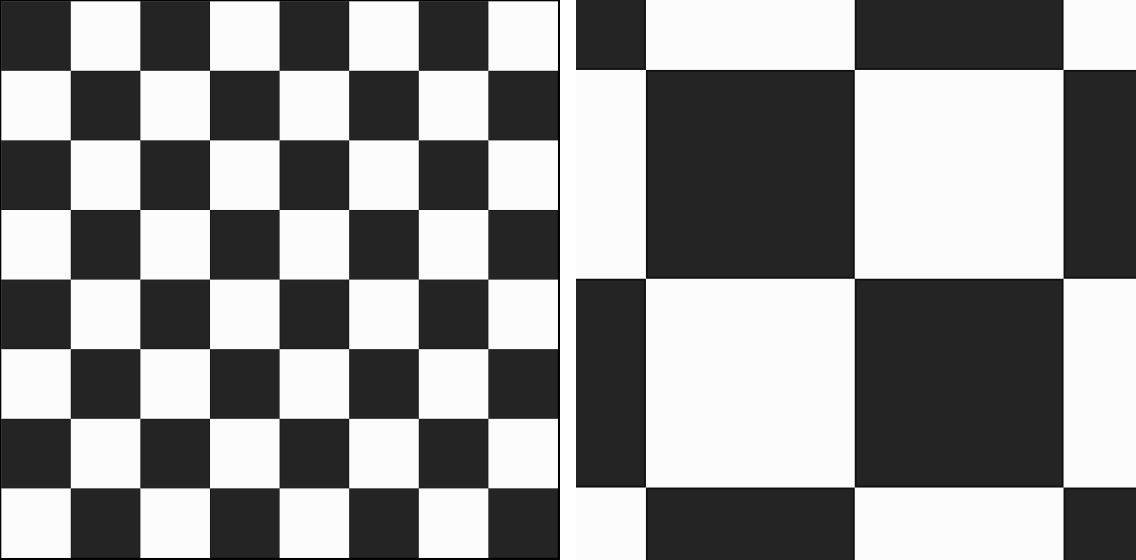
Left: the whole. Right: its middle third, enlarged.
This pattern is drawn by a three.js fragment shader. Its source:

```glsl
varying vec2 vUv;

#define CELLS 8.0
#define BOARD_MIN vec2(0.0021, 0.0036)
#define BOARD_MAX vec2(0.9964, 0.9979)
#define OUTLINE_WIDTH 0.0011
#define LIGHT vec3(0.99)
#define DARK vec3(0.14)
#define OUTLINE vec3(0.06)
#define FRAME vec3(0.01)

// Antialiased step: 0 below zero, 1 above, blended over one pixel.
float coverage(float dist, float pixel) {
  return clamp(dist / pixel + 0.5, 0.0, 1.0);
}

// Distance to the nearest cell edge: positive in light cells, negative in dark.
float checkerDistance(vec2 uv) {
  vec2 pitch = (BOARD_MAX - BOARD_MIN) / CELLS;
  vec2 cell = (uv - BOARD_MIN) / pitch;
  vec2 local = fract(cell);
  vec2 toEdge = min(local, 1.0 - local) * pitch;
  float parity = mod(floor(cell.x) + floor(cell.y), 2.0);
  return min(toEdge.x, toEdge.y) * (1.0 - 2.0 * parity);
}

// Distance inside the board, negative on the frame.
float boardDistance(vec2 uv) {
  vec2 inner = min(uv - BOARD_MIN, BOARD_MAX - uv);
  return min(inner.x, inner.y);
}

void main() {
  vec2 footprint = fwidth(vUv);
  float pixel = max(max(footprint.x, footprint.y), 1e-5);
  float checker = checkerDistance(vUv);

  // Dark cells carry a thin, deeper outline just inside their edges.
  vec3 color = mix(OUTLINE, DARK, coverage(-checker - OUTLINE_WIDTH, pixel));
  color = mix(color, LIGHT, coverage(checker, pixel));

  // The frame meets itself across opposite canvas edges.
  color = mix(FRAME, color, coverage(boardDistance(vUv), pixel));
  gl_FragColor = vec4(color, 1.0);
}
```
